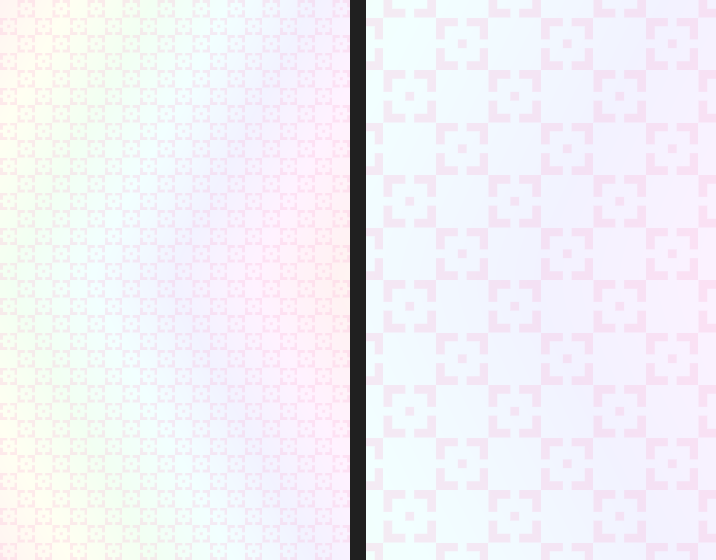
Left, the full canvas; right, a detail of the centre.
This pattern is drawn by a WebGL 1 fragment shader. Its source:

```glsl
precision highp float;
// Pastel checkerboard: every second cell of a 20 by 32 grid holds a pink
// bracketed square with a dot, drawn from box distances over a pale rainbow
// whose hue runs left to right and bends into a chevron at mid height.
uniform vec2 u_resolution;

const vec2 GRID = vec2(20.0, 32.0);
const vec3 LINE_PINK = vec3(0.98, 0.68, 0.83);
const float LINE_OPACITY = 0.25;

// Fully bright colour of the given hue and saturation.
vec3 hueColour(float hue, float saturation) {
  vec3 wheel = abs(fract(hue + vec3(0.0, 2.0, 1.0) / 3.0) * 6.0 - 3.0);
  return mix(vec3(1.0), clamp(wheel - 1.0, 0.0, 1.0), saturation);
}

// Rainbow position, with the bend softened at the fold.
float chevronHue(vec2 uv) {
  float fromMiddle = length(vec2(2.0 * uv.y - 1.0, 0.05));
  return (uv.x + 0.42 * (1.0 - fromMiddle) + 0.03) / 1.39;
}

// Signed distance to a centred box.
float boxDistance(vec2 p, vec2 halfSize) {
  vec2 d = abs(p) - halfSize;
  return max(d.x, d.y);
}

// Distance to four corner brackets and a central dot in a unit cell.
float motifDistance(vec2 p, float stroke) {
  float frame = max(boxDistance(p, vec2(0.5)),
                    -boxDistance(p, vec2(0.5 - stroke)));
  vec2 a = abs(p);
  float gaps = min(a.x, a.y) - 0.5 * stroke;
  float dotShape = boxDistance(p, vec2(0.5 * stroke));
  return min(max(frame, -gaps), dotShape);
}

float coverage(float d, float pixel) {
  return clamp(0.5 - d / pixel, 0.0, 1.0);
}

void main() {
  vec2 uv = gl_FragCoord.xy / u_resolution;
  vec2 grid = uv * GRID;
  vec2 cell = floor(grid);
  float pixel = GRID.x / u_resolution.x;

  // Motifs fill the even cells, starting at the lower left.
  float even = 1.0 - mod(cell.x + cell.y, 2.0);
  float ink = even * coverage(motifDistance(fract(grid) - 0.5, 1.0 / 6.0), pixel);

  vec3 paper = hueColour(chevronHue(uv), 0.05);
  gl_FragColor = vec4(mix(paper, LINE_PINK, ink * LINE_OPACITY), 1.0);
}
```
